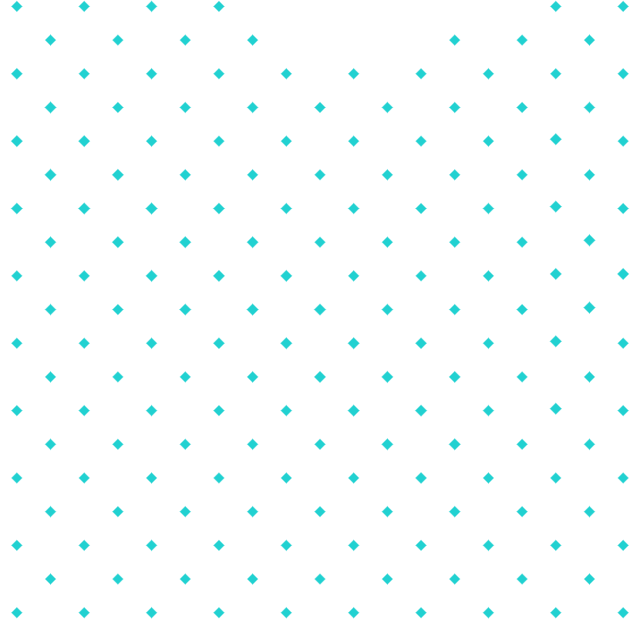
Reproduce this pattern procedurally as a Shadertoy shader.

```glsl
// Small turquoise diamonds on white, set in a staggered 19 by 19 grid.
// Each cell holds one L1-distance diamond; a few regions, given by formulas
// on the cell index, leave diamonds out, nudge them up or swell them a little.

// Signed distance to a diamond with half-diagonal r
float diamond(vec2 p, float r) {
    return (abs(p.x) + abs(p.y) - r) * 0.7071;
}

void mainImage(out vec4 fragColor, in vec2 fragCoord) {
    // Grid coordinates, with rows counted down from the top
    vec2 uv = fragCoord / iResolution.y;
    vec2 grid = vec2(uv.x - 0.5 / 19.0, 0.99 - uv.y) * 19.0;
    vec2 cell = floor(grid + 0.5);
    vec2 p = (grid - cell) / 19.0;

    // Checkerboard stagger, with a wedge left empty at the top edge
    float present = 1.0 - mod(cell.x + cell.y, 2.0);
    float gap = abs(cell.x + cell.y - 11.0) + 2.0 * cell.y;
    present *= step(4.0, gap);

    // Wedge at the right whose diamonds sit slightly high
    float wedge = abs(cell.y - 8.0) + 1.5 * (cell.x - 16.0);
    float raised = step(16.0, cell.x) * step(wedge, 4.2);
    p.y += 0.003 * raised;

    // Diagonal band of slightly larger diamonds
    float offBand = abs(cell.y - 4.0 - 0.67 * cell.x);
    float band = (1.0 - smoothstep(1.0, 3.2, offBand)) * step(cell.x, 13.0);
    float radius = 0.0085 + 0.0006 * max(band, raised);

    // Soft-edged fill
    float edge = max(0.0013, 0.7 / iResolution.y);
    float ink = present * (1.0 - smoothstep(-edge, edge, diamond(p, radius)));
    fragColor = vec4(mix(vec3(1.0), vec3(0.13, 0.82, 0.82), ink), 1.0);
}
```
